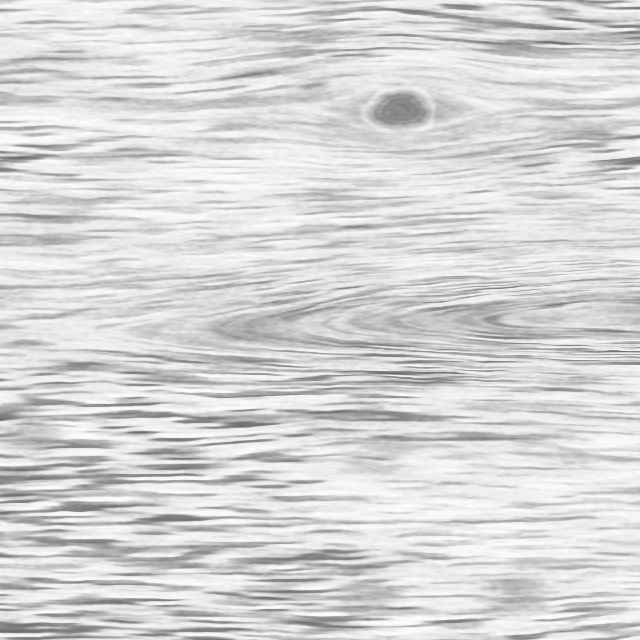
Reproduce this texture procedurally as a WebGL 2 fragment shader.

```glsl
#version 300 es
precision highp float;
// Pale grey weathered wood: horizontal grain, an arched figure and a knot.

uniform vec2 u_resolution;
out vec4 fragColor;

float hash(float a, float b) {
    uvec2 q = uvec2(ivec2(int(a), int(b))) * uvec2(1597334673u, 3812015801u);
    uint n = (q.x ^ q.y) * 1597334673u;
    n = (n ^ (n >> 15)) * 2246822519u;
    n ^= n >> 13;
    return float(n >> 8) / 16777216.0;
}

// Smooth noise along one row, shifted so that cells of rows never line up
float rowNoise(float x, float row) {
    x += 37.0 * hash(row, 911.0);
    float cell = floor(x);
    return mix(hash(cell, row), hash(cell + 1.0, row), smoothstep(0.0, 1.0, x - cell));
}

float grain(vec2 p) {
    float row = floor(p.y);
    return mix(rowNoise(p.x, row), rowNoise(p.x, row + 1.0), smoothstep(0.0, 1.0, p.y - row));
}

void main() {
    vec2 p = gl_FragCoord.xy / u_resolution.y;

    // Gentle waviness of the fibres
    vec2 w = p;
    w.y += 0.030 * (grain(p * vec2(1.5, 3.0) + 50.0) - 0.5);
    w.y += 0.010 * (grain(p * vec2(4.0, 9.0) + 90.0) - 0.5);
    w.y += 0.004 * (grain(p * vec2(14.0, 30.0) + 130.0) - 0.5);
    w.y += 0.002 * (grain(p * vec2(40.0, 90.0) + 170.0) - 0.5);

    // Fibres part around the knot
    vec2 knot = p - vec2(0.625, 0.83);
    vec2 spread = knot * vec2(6.0, 13.0);
    float around = exp(-dot(spread, spread));
    w.y -= 0.75 * knot.y * around;

    // Arched figure: contours fold around a nearly level axis
    float dy = w.y - 0.49 - 0.03 * (p.x - 0.5);
    float g = sqrt(dy * dy + 0.0002)
            - 0.14 * smoothstep(0.1, 1.0, p.x) * exp(-dy * dy / 0.006);
    float arch = exp(-dy * dy / 0.0022) * smoothstep(0.15, 0.4, p.x);
    float u = p.x + 2.0 * p.y;

    // Broad and medium tones
    float tone = 0.955 - 0.09 * around - 0.06 * arch;
    tone -= 0.10 * (grain(vec2(u * 3.0, g * 18.0 + 200.0)) - 0.5);
    tone -= 0.11 * (grain(vec2(u * 7.0, g * 60.0 + 300.0)) - 0.5);

    // Short dark streaks with lit edges, gathered in bands
    float band = mix(0.45, 1.1, smoothstep(0.25, 0.7, grain(p * vec2(1.5, 8.0) + 400.0)));
    band *= (1.0 - 0.6 * arch) * (1.0 - 0.7 * around);
    vec2 fineAt = vec2(u * 14.0, g * 195.0 + 500.0);
    float fine = grain(fineAt);
    float coarse = grain(vec2(u * 10.0, g * 115.0 + 900.0));
    tone -= 0.30 * band * smoothstep(0.45, 0.88, fine);
    tone -= 0.23 * band * smoothstep(0.48, 0.9, coarse);
    tone += 0.15 * band * (grain(fineAt + vec2(0.0, 0.8)) - fine);

    // A few long dark lines
    float line = grain(vec2(u * 2.5, g * 85.0 + 1300.0));
    tone -= 0.17 * (1.0 - around) * (1.0 - 0.6 * arch) * smoothstep(0.78, 0.95, line);

    // Soft patches, crisp at the tip and fading to the right
    float phase = fract(-g * 16.0);
    tone -= 0.17 * arch * (1.0 - phase) * smoothstep(0.0, 0.12, phase);

    // Knot: grey almond, thin pale rim and ringed dark core
    float r = length(knot * vec2(1.0, 1.6)) + 0.016 * (grain(p * vec2(25.0, 50.0) + 70.0) - 0.5);
    float almond = abs(knot.x) * 0.32 + abs(knot.y) + 0.012 * (grain(p * vec2(15.0, 60.0)) - 0.5);
    tone -= 0.10 * (1.0 - smoothstep(0.028, 0.042, almond));
    tone += 0.10 * (1.0 - smoothstep(0.0, 0.009, abs(r - 0.056)));
    tone += 0.06 * (1.0 - smoothstep(0.0, 0.008, abs(almond - 0.048)));
    float core = 0.47 + 0.03 * cos(r * 420.0) + 0.13 * smoothstep(0.012, 0.042, r);
    tone = mix(tone, core, 0.92 * (1.0 - smoothstep(0.034, 0.05, r)));

    // Faint smudges of buried knots
    for (int i = 0; i < 3; i++) {
        float k = float(i);
        vec2 d = p - vec2(fract(0.57 + 0.24 * k), 0.07 + 0.125 * k * (k - 1.0));
        float s = length(d * vec2(1.0, 1.7)) + 0.03 * (grain(p * vec2(12.0, 30.0) + 20.0) - 0.5);
        tone = mix(tone, 0.69, 0.65 * (1.0 - smoothstep(0.02, 0.075, s)));
    }

    // Fine fibre texture
    tone += 0.08 * (grain(p * vec2(110.0, 320.0) + 2000.0) - 0.5);
    tone += 0.09 * (grain(vec2(u * 30.0, w.y * 260.0 + 3000.0)) - 0.5);

    // Soft limits of highlights and shadows
    tone = min(tone, 0.91 + 0.5 * (tone - 0.91));
    tone = max(tone, 0.56 + 0.5 * (tone - 0.56));
    fragColor = vec4(vec3(clamp(tone, 0.3, 0.98)), 1.0);
}
```
